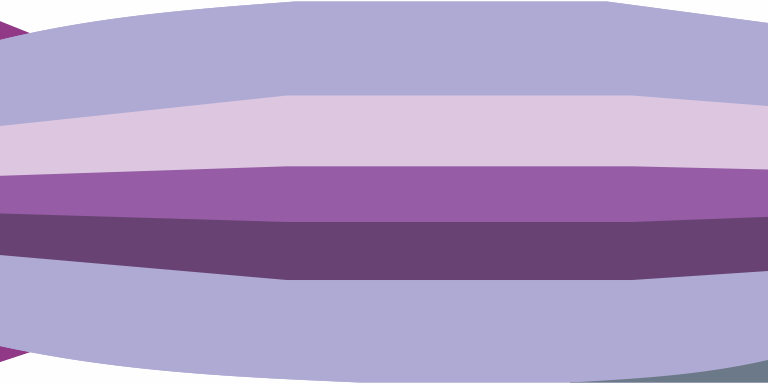
Give the GLSL for this background, as a Shadertoy shader.

```glsl
// Draws a bulging lavender hull crossed by pink, purple and plum bands.
#define BAND_LEFT 0.747
#define BAND_RIGHT 1.646
#define HULL_TOP 0.9961
#define HULL_BOTTOM 0.0039
#define SHADOW_START 1.484

const vec3 WHITE = vec3(0.995, 0.995, 1.0);
const vec3 MAGENTA = vec3(0.57, 0.22, 0.53);
const vec3 LAVENDER = vec3(0.682, 0.665, 0.83);
const vec3 PINK = vec3(0.863, 0.776, 0.878);
const vec3 PURPLE = vec3(0.588, 0.361, 0.647);
const vec3 PLUM = vec3(0.408, 0.259, 0.447);
const vec3 SLATE = vec3(0.42, 0.475, 0.533);

// Smooth coverage, one pixel wide, of the side where d is positive
float cover(float d) {
    return clamp(0.5 + d * iResolution.y, 0.0, 1.0);
}

// Zero before a corner, then a straight slope plus a cubic bend
float droop(float t, float slope, float bend) {
    t = max(t, 0.0);
    return t * (slope + bend * t * t);
}

// Height of a band edge: flat in the middle, tilted at both ends
float bandEdge(float x, float height, float leftSlope, float rightSlope) {
    return height - droop(BAND_LEFT - x, leftSlope, 0.0)
                  - droop(x - BAND_RIGHT, rightSlope, 0.0);
}

void mainImage(out vec4 fragColor, in vec2 fragCoord) {
    vec2 p = fragCoord / iResolution.y;

    // Magenta wedge behind the hull
    float wedge = min(0.945 - 0.40 * p.x - p.y, p.y - 0.057 - 0.33 * p.x);
    vec3 color = mix(WHITE, MAGENTA, cover(wedge));

    // Hull with curved left end
    float top = HULL_TOP - droop(0.768 - p.x, 0.0739, 0.0958)
                         - droop(p.x - 1.581, 0.1335, 0.0);
    float bottom = HULL_BOTTOM + droop(0.9375 - p.x, 0.0432, 0.0662);
    float hull = min(top - p.y, p.y - bottom);
    color = mix(color, LAVENDER, cover(hull));

    // Bands, each painted below its upper edge
    float pinkEdge = bandEdge(p.x, 0.7513, 0.1063, 0.0772);
    float purpleEdge = bandEdge(p.x, 0.5669, 0.0331, 0.0235);
    float plumEdge = bandEdge(p.x, 0.4219, -0.0297, -0.0379);
    float lowerEdge = bandEdge(p.x, 0.2708, -0.0871, -0.0662);
    vec3 bands = mix(LAVENDER, PINK, cover(pinkEdge - p.y));
    bands = mix(bands, PURPLE, cover(purpleEdge - p.y));
    bands = mix(bands, PLUM, cover(plumEdge - p.y));
    bands = mix(bands, LAVENDER, cover(lowerEdge - p.y));
    color = mix(color, bands, cover(hull));

    // Slate sliver in the lower right corner
    float rise = droop(p.x - SHADOW_START, 0.056, 0.217);
    float sliver = min(HULL_BOTTOM + rise - p.y, p.y - HULL_BOTTOM);
    color = mix(color, SLATE, cover(sliver) * step(SHADOW_START, p.x));

    fragColor = vec4(color, 1.0);
}
```
